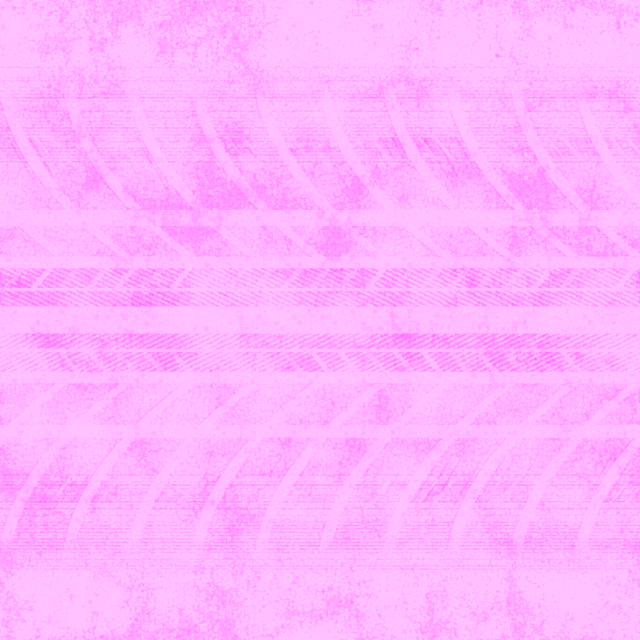
Give the GLSL for this pattern, as a WebGL 1 fragment shader.

```glsl
precision highp float;
uniform vec2 u_resolution;

const float TAU = 6.28319;
const float GROOVES = 10.0;         // curved grooves across
const float CHEVRONS = 23.0;        // small bars across
const float HATCHES = 64.0;         // fine diagonal lines across
const float ROWS = 190.0;           // fine horizontal lines down
const float TREAD_EDGE = 0.385;     // half height of the tread
const float GREEN_MIN = 0.43;
const float GREEN_MAX = 0.755;
const float GREEN_GROOVE = 0.728;
const float GREEN_RUBBER = 0.637;
const float GREEN_GROUND = 0.69;
const float GRAIN = 0.085;          // strength of the fine grain
const float MOTTLE = 0.05;          // strength of the sharp blotches

float hash(vec2 p) {
  return fract(sin(dot(p, vec2(127.1, 311.7))) * 4375.85);
}

// Distance to the nearest scattered point, wrapping after n cells.
float cellular(vec2 uv, float n) {
  vec2 p = uv * n, cell = floor(p);
  float nearest = 2.0;
  for (int j = -1; j <= 1; j++) {
    for (int i = -1; i <= 1; i++) {
      vec2 c = cell + vec2(float(i), float(j));
      vec2 id = mod(c, n);
      vec2 point = c + vec2(hash(id + n), hash(id.yx + n + 37.3));
      nearest = min(nearest, distance(p, point));
    }
  }
  return nearest;
}

// Layered cellular noise centred on zero.
float clouds(vec2 uv) {
  float sum = 0.0, gain = 0.4, n = 6.0;
  for (int i = 0; i < 6; i++) {
    sum += gain * (cellular(uv, n) - 0.5);
    gain *= 0.72;
    n = n * 2.0 + 1.0;
  }
  return sum;
}

// Scattered square flakes of random size.
float flakes(vec2 uv, float n, float density) {
  vec2 id = floor(uv * n);
  vec2 f = abs(fract(uv * n) - 0.5);
  float size = 0.2 + 0.28 * hash(id + 5.7);
  float edge = n / u_resolution.y * 0.5;
  float box = 1.0 - smoothstep(size - edge, size + edge, max(f.x, f.y));
  return box * step(hash(id + n), density);
}

float band(float v, float lo, float hi) {
  float e = 0.6 / u_resolution.y;
  return smoothstep(lo - e, lo + e, v) - smoothstep(hi - e, hi + e, v);
}

// Signed distance to the nearest of n evenly spaced lines.
float spaced(float x, float n) {
  return (fract(x * n + 0.5) - 0.5) / n;
}

void main() {
  vec2 uv = gl_FragCoord.xy / u_resolution;
  float d = abs(uv.y - 0.5);
  float top = step(0.5, uv.y);
  float cloud = clouds(uv);
  float chips = cellular(uv + 0.13, 83.0) - 0.5;
  float grain = cellular(uv, 170.0) + cellular(uv, 251.0) - 1.0;
  float patches = smoothstep(0.2, 0.75, cellular(uv + 0.3, 9.0) + 0.3 * chips);
  float mottle = smoothstep(-0.07, 0.07, cloud + 0.25 * chips + 0.1 * grain) - 0.5;

  // Ground and rubber
  float fade = 1.0 - smoothstep(TREAD_EDGE - 0.025, TREAD_EDGE + 0.015, d + 0.08 * cloud);
  float green = mix(GREEN_GROUND - 0.27 * cloud, GREEN_RUBBER - 0.22 * cloud, fade);
  green -= MOTTLE * mottle;

  // Horizontal lines on the outer shoulder
  float row = uv.y * ROWS;
  float lines = (0.5 + 0.5 * cos(TAU * row)) * hash(vec2(floor(row + 0.5), 3.0));
  green -= 0.12 * (lines - 0.25) * fade * band(d, 0.24, 0.4) * (0.7 - 2.0 * chips);

  // Steep dark streaks and pale sipes between the grooves
  float streakAt = uv.x * 60.0 + d * 36.0;
  float streak = smoothstep(0.5, 1.0, cos(TAU * streakAt));
  streak *= hash(vec2(mod(floor(streakAt + 0.5), 60.0), 8.0));
  green -= 0.1 * streak * patches * smoothstep(0.19, 0.25, d) * band(d, 0.0, 0.286);
  green -= 0.045 * patches * band(d, 0.25, 0.286);
  float sipeX = uv.x + 0.85 * (d - 0.27);
  float sipe = max(band(abs(spaced(sipeX - 0.067, GROOVES)), -1.0, 0.002),
                   band(abs(spaced(sipeX - 0.092, GROOVES)), -1.0, 0.0035));
  sipe *= band(d, 0.25, 0.286) * (0.3 + 0.7 * patches);

  // Broken diagonal hatching in the two inner strips
  float strips = band(d, 0.021, 0.081);
  float hatchAt = uv.x * HATCHES + d * 130.0 + 0.8 * cloud;
  float hatch = smoothstep(-0.5, 0.8, cos(TAU * hatchAt)) - 0.45;
  hatch *= 0.6 + 0.8 * hash(vec2(floor(hatchAt + 0.5), 2.0)) - 1.2 * chips;
  float hatched = 0.64 + 0.1 * hatch - 0.1 * patches - 0.25 * cloud - MOTTLE * mottle;
  green = mix(green, hatched, strips);
  float chevronX = uv.x - 0.85 * d - 0.01;
  float chevronId = mod(floor(chevronX * CHEVRONS + 0.5), CHEVRONS);
  float chevron = abs(spaced(chevronX, CHEVRONS)) + 0.002 * grain;
  chevron = band(chevron, -1.0, 0.005) * band(d, 0.05, 0.081);
  chevron *= 0.4 + 0.6 * hash(vec2(chevronId, top + 4.0));

  // Curved grooves, mirrored about the centre line
  float t = 0.37 - d;
  float slope = 0.12 + 4.3 * t;
  float across = spaced(uv.x - 0.006 - 0.12 * t - 2.15 * t * t, GROOVES);
  across = across / sqrt(1.0 + slope * slope) + 0.001 * grain;
  float halfWidth = mix(0.0055, 0.0085, smoothstep(0.1, 0.25, d));
  float span = band(d, 0.099, 0.42) * (1.0 - smoothstep(0.32, 0.385, d));
  float groove = band(abs(across), -1.0, halfWidth) * span;
  green -= 0.05 * span * patches * band(across, -halfWidth - 0.003, -halfWidth);

  // Straight channels and thin seams
  float lo = mix(0.164, 0.147, top), hi = mix(0.184, 0.172, top);
  float channel = band(d, -1.0, 0.021) + band(d, 0.081, 0.099) + band(d, lo, hi);
  float seam = band(d, 0.045, 0.05) + 0.6 * (band(d, 0.249, 0.251) + band(d, 0.285, 0.287));

  // Wear
  float worn = smoothstep(0.0, 0.2, cloud + 0.3 * chips);
  float cut = max(max(groove * 0.93, channel), max(seam, max(chevron, sipe)) * 0.85);
  cut *= 1.0 - 0.5 * worn;
  green = mix(green, GREEN_GROOVE - 0.1 * cloud, clamp(cut, 0.0, 1.0));
  float outside = 1.0 - fade;
  green -= 0.055 * flakes(uv, 110.0, 0.16) * max(outside, 0.8 * cut);
  float dust = flakes(uv + 0.003, 140.0, 0.06 + 0.24 * outside);
  green = mix(green, 0.735, 0.7 * dust * (1.0 - strips));
  green -= GRAIN * grain * (1.0 - 0.55 * cut);

  gl_FragColor = vec4(1.0, clamp(green, GREEN_MIN, GREEN_MAX), 1.0, 1.0);
}
```
